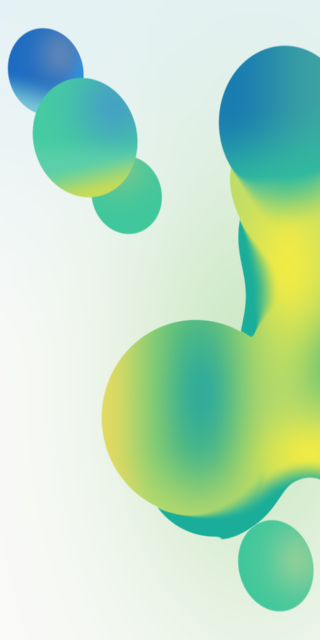
This background is drawn by a WebGL 1 fragment shader. Its source:

```glsl
precision highp float;

// Glossy fluid shapes on a pale backdrop: five leaning balls and one large
// liquid body with a narrow neck. Outlines are ellipses and cosine curves,
// shading is layered soft glows. Space: x in 0..1, y in 0..2 downwards.

uniform vec2 u_resolution;

#define LEAN 0.25
#define NECK_BLUR 0.042
#define BALL_BLUR 0.085
#define YELLOW vec3(0.94, 0.92, 0.27)
#define GOLD vec3(0.91, 0.86, 0.38)
#define LIME vec3(0.73, 0.86, 0.42)
#define GREEN vec3(0.39, 0.76, 0.46)
#define EMERALD vec3(0.25, 0.78, 0.61)
#define TEAL vec3(0.10, 0.68, 0.60)
#define BLUE vec3(0.11, 0.42, 0.76)

float ellipse(vec2 p, vec2 center, vec2 radius) {
  return (length((p - center) / radius) - 1.0) * min(radius.x, radius.y);
}

float leaningEllipse(vec2 p, vec2 center, vec2 radius) {
  float s = sin(LEAN), c = cos(LEAN);
  vec2 q = p - center;
  return ellipse(vec2(c * q.x - s * q.y, s * q.x + c * q.y), vec2(0.0), radius);
}

float smoothMin(float a, float b, float k) {
  float h = max(k - abs(a - b), 0.0) / k;
  return min(a, b) - 0.25 * h * h * k;
}

float glow(vec2 p, vec2 center, vec2 radius) {
  vec2 q = (p - center) / radius;
  return exp(-dot(q, q));
}

// Coverage of a shape whose edge is blurred by the given half width
float cover(float d, float blur) {
  return 1.0 - smoothstep(-blur, blur, d);
}

// Large lobe joined to the neck that rises on the right
float bodyShape(vec2 p) {
  float left = 0.776 - 0.057 * cos((p.y - 0.56) * 8.936);
  float bottom = 1.542 + 0.068 * cos((p.x - 0.625) * 9.28);
  float neck = max(max(left - p.x, p.y - bottom), 0.39 - p.y);
  return smoothMin(ellipse(p, vec2(0.612, 1.305), vec2(0.294, 0.305)), neck, 0.015);
}

// Teal underside: a strip beside the neck and a bulge below the lobe
float undersideShape(vec2 p) {
  float left = 0.7565 - 0.0117 * cos((p.y - 0.742) * 17.23);
  float strip = max(max(left - p.x, p.x - 0.85), abs(p.y - 0.88) - 0.197);
  float bottom = 1.585 + 0.0925 * cos((p.x - 0.69) * 11.27);
  float tail = max(max(0.8 * (p.y - bottom), 0.70 - p.x), 1.25 - p.y);
  float bulge = ellipse(p, vec2(0.672, 1.458), vec2(0.221, 0.219));
  return min(strip, smoothMin(bulge, tail, 0.03));
}

vec3 backdrop(vec2 p) {
  vec3 c = mix(vec3(0.90, 0.95, 0.96), vec3(0.98, 0.98, 0.975), smoothstep(0.0, 1.2, p.y));
  return mix(c, vec3(0.80, 0.91, 0.77), glow(p, vec2(0.8, 1.2), vec2(0.45, 0.8)));
}

vec3 bodyColor(vec2 p) {
  vec3 c = mix(LIME, GREEN, 0.9 * glow(p, vec2(1.03, 1.12), vec2(0.10, 0.17)));
  c = mix(c, YELLOW, glow(p, vec2(0.90, 0.83), vec2(0.14, 0.25)));
  c = mix(c, YELLOW, glow(p, vec2(0.96, 1.42), vec2(0.20, 0.11)));
  c = mix(c, GOLD, 1.0 - smoothstep(0.34, 0.50, p.x));
  // Green band through the lobe with a teal core
  float fade = smoothstep(0.85, 1.05, p.y) * (1.0 - smoothstep(1.36, 1.66, p.y));
  c = mix(c, GREEN, fade * glow(p, vec2(0.61, p.y), vec2(0.17, 1.0)));
  return mix(c, vec3(0.18, 0.67, 0.61), 0.95 * glow(p, vec2(0.63, 1.23), vec2(0.10, 0.23)));
}

vec3 blueBall(vec2 p) {
  vec3 c = mix(BLUE, vec3(0.10, 0.58, 0.92), smoothstep(0.19, 0.27, p.x + 0.3 * (p.y - 0.2)));
  c = mix(c, vec3(0.38, 0.53, 0.72), 0.9 * glow(p, vec2(0.19, 0.17), vec2(0.075, 0.09)));
  return mix(c, vec3(0.48, 0.78, 0.84), smoothstep(0.23, 0.35, p.y - 0.25 * (p.x - 0.1)));
}

vec3 largeBall(vec2 p) {
  vec3 c = mix(vec3(0.27, 0.80, 0.63), vec3(0.27, 0.64, 0.76),
               glow(p, vec2(0.36, 0.33), vec2(0.13, 0.14)));
  c = mix(c, vec3(0.40, 0.82, 0.67), 0.7 * smoothstep(0.42, 0.52, p.y));
  return mix(c, vec3(0.78, 0.86, 0.34), smoothstep(0.50, 0.62, p.y + 0.25 * (p.x - 0.27)));
}

vec3 topBall(vec2 p) {
  vec3 c = mix(vec3(0.10, 0.49, 0.69), vec3(0.23, 0.63, 0.64), smoothstep(0.72, 1.0, p.x));
  return mix(c, vec3(0.19, 0.73, 0.62), smoothstep(0.32, 0.60, p.y + 0.15 * (p.x - 0.85)));
}

void main() {
  vec2 uv = gl_FragCoord.xy / u_resolution;
  vec2 p = vec2(uv.x, 2.0 - 2.0 * uv.y);
  float aa = 1.0 / u_resolution.x;
  vec3 color = backdrop(p);

  // Chain of three balls at the upper left
  color = mix(color, blueBall(p), cover(leaningEllipse(p, vec2(0.143, 0.224), vec2(0.117, 0.137)), aa));
  vec3 small = mix(EMERALD, vec3(0.45, 0.78, 0.57), glow(p, vec2(0.37, 0.53), vec2(0.09, 0.08)));
  color = mix(color, small, cover(leaningEllipse(p, vec2(0.396, 0.609), vec2(0.109, 0.123)), aa));
  color = mix(color, largeBall(p), cover(leaningEllipse(p, vec2(0.266, 0.430), vec2(0.162, 0.188)), aa));

  // Liquid body melting into its teal underside
  float body = bodyShape(p);
  float melt = smoothstep(0.69, 0.85, p.y) * (1.0 - smoothstep(0.93, 1.04, p.y))
             + smoothstep(0.55, 0.85, p.x) * smoothstep(1.30, 1.45, p.y);
  vec3 liquid = mix(TEAL, bodyColor(p), cover(body - aa, aa + NECK_BLUR * melt));
  color = mix(color, liquid, cover(min(body, undersideShape(p)), aa));

  // Top ball, crisp outside and dissolving into the neck
  float dissolve = smoothstep(0.72, 0.87, p.x) * smoothstep(0.46, 0.59, p.y);
  float ball = ellipse(p, vec2(0.89, 0.383), vec2(0.206, 0.240));
  color = mix(color, topBall(p), cover(ball, aa + BALL_BLUR * dissolve));

  // Lone ball at the lower right
  vec3 lone = mix(EMERALD, vec3(0.54, 0.81, 0.60), glow(p, vec2(0.93, 1.75), vec2(0.09, 0.11)));
  color = mix(color, lone, cover(leaningEllipse(p, vec2(0.862, 1.768), vec2(0.116, 0.144)), aa));

  gl_FragColor = vec4(color, 1.0);
}
```
